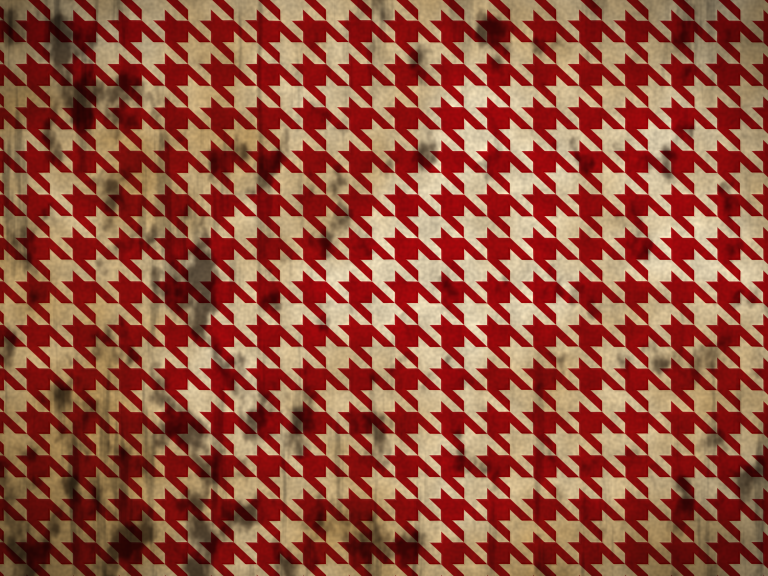
Write a Shadertoy shader that draws this pattern.

```glsl
// Worn red and cream houndstooth cloth with stains, creases and darkened corners.

vec2 hashGradient(vec2 cell) {
    vec3 h = fract(vec3(cell.xyx) * vec3(0.1031, 0.1030, 0.0973));
    h += dot(h, h.yzx + 33.33);
    float angle = 6.2832 * fract((h.x + h.y) * h.z);
    return vec2(cos(angle), sin(angle));
}

float gradientNoise(vec2 p) {
    vec2 i = floor(p), f = p - i;
    vec2 u = f * f * f * (f * (f * 6.0 - 15.0) + 10.0);
    vec2 e = vec2(1, 0);
    float low = mix(dot(hashGradient(i), f), dot(hashGradient(i + e), f - e), u.x);
    float high = mix(dot(hashGradient(i + e.yx), f - e.yx),
                     dot(hashGradient(i + e.xx), f - e.xx), u.x);
    return mix(low, high, u.y);
}

float fbm(vec2 p) {
    float sum = 0.0, amplitude = 1.0;
    for (int i = 0; i < 4; i++) {
        sum += amplitude * gradientNoise(p);
        p = mat2(1.6, 1.2, -1.2, 1.6) * p + 7.3;
        amplitude *= 0.55;
    }
    return sum;
}

// Smooth square wave: one on the first half of each unit.
float band(float x, float blur) {
    return smoothstep(-blur, blur, 0.25 - abs(fract(x + 0.25) - 0.5));
}

// Two-colour threads crossed by a diagonal twill; one where red shows.
float houndstooth(vec2 p, float blur) {
    float warp = band(p.x, blur);
    float weft = band(p.y, blur);
    float twill = band(2.0 * (p.x - p.y), 2.8 * blur);
    return mix(weft, warp, twill);
}

float spot(vec2 p, vec2 centre, vec2 size) {
    vec2 d = (p - centre) / size;
    return exp(-dot(d, d));
}

void mainImage(out vec4 fragColor, in vec2 fragCoord) {
    vec2 uv = fragCoord / iResolution.y;
    vec2 page = fragCoord / iResolution.xy;

    // Weave, counted downward from the top, with a slight wobble
    vec2 cloth = vec2(uv.x, 1.0 - uv.y) + 0.0012 * gradientNoise(uv * 14.0);
    vec2 weave = (cloth - vec2(0.546, 0.432)) / vec2(0.0799, 0.0755) + 0.25;
    float blur = max(0.7 / (iResolution.y * 0.0755), 0.012);
    float red = houndstooth(weave, blur);
    float relief = houndstooth(weave + 0.035, blur) - houndstooth(weave - 0.035, blur);

    // Ageing: yellowed at the left and bottom, paler right of centre
    float pale = spot(page, vec2(0.68, 0.62), vec2(0.42, 0.45));
    float age = clamp(0.85 - 0.85 * pale + 0.7 * fbm(uv * 3.5 + 4.0), 0.0, 1.0);
    vec3 cream = mix(vec3(0.87, 0.81, 0.68), vec3(0.68, 0.55, 0.34), age);
    vec3 crimson = mix(vec3(0.60, 0.03, 0.045), vec3(0.45, 0.055, 0.04), age);
    vec3 colour = mix(cream, crimson, red) + 0.035 * relief;

    // Mottling and fine grain
    colour *= 1.0 + 0.13 * fbm(uv * 22.0) + 0.12 * gradientNoise(uv * 150.0);

    // Dark stains gather in a few regions
    float soiled = 0.42 * spot(page, vec2(0.10, 0.83), vec2(0.07, 0.09))
                 + 0.22 * spot(page, vec2(0.25, 0.55), vec2(0.20, 0.20))
                 + 0.30 * spot(page, vec2(0.25, 0.13), vec2(0.32, 0.20))
                 + 0.25 * spot(page, vec2(0.66, 0.90), vec2(0.09, 0.08))
                 + 0.25 * spot(page, vec2(0.95, 0.28), vec2(0.07, 0.15));
    float stain = smoothstep(0.18, 0.62, 0.75 * fbm(uv * vec2(13.0, 9.0)) + soiled);
    colour *= mix(vec3(1), vec3(0.32, 0.28, 0.25), 0.85 * stain);

    // Vertical smears and a thin crease
    float smear = smoothstep(0.15, 0.6, fbm(uv * vec2(24.0, 2.5) + 9.0));
    colour *= 1.0 - 0.35 * smear * (1.0 - pale);
    float crease = abs(page.x - 0.338 - 0.006 * gradientNoise(uv * 5.0));
    colour *= 1.0 - 0.22 * smoothstep(0.005, 0.0, crease) * smoothstep(0.2, 0.7, page.y);

    // Darkened corners
    vec2 edge = 2.0 * page - 1.0;
    colour *= 1.0 - 0.35 * smoothstep(0.7, 1.9, dot(edge, edge));

    fragColor = vec4(clamp(colour, 0.0, 1.0), 1.0);
}
```
